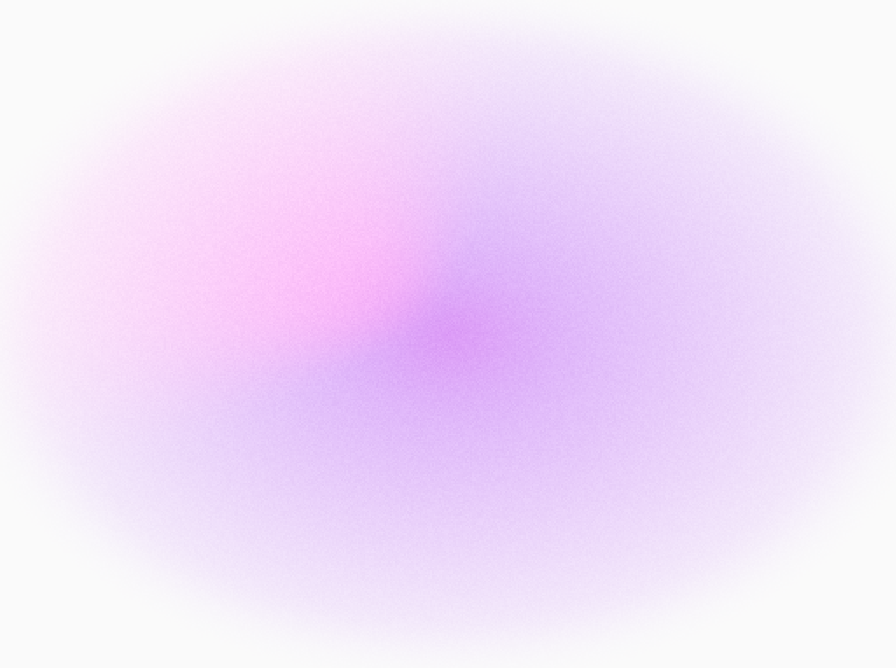
Reproduce this background procedurally as a Shadertoy shader.

```glsl
// Soft oval glow: a pink wedge turning to violet on near-white, with fine grain.
#define GLOW_CENTER vec2(0.502, 0.500)
#define GLOW_RADII vec2(0.520, 0.490)
#define PINK_ANGLE 2.52
#define WEDGE_SOFTNESS 0.13
#define FALLOFF 0.90
#define GRAIN_ROWS 382.0
#define GRAIN_AMOUNT 0.024

const vec3 PAPER = vec3(0.980, 0.980, 0.982);
const vec3 PINK = vec3(0.992, 0.655, 0.975);
const vec3 VIOLET = vec3(0.845, 0.645, 0.980);
const vec3 CORE = vec3(0.870, 0.590, 0.960);

float hash(vec2 cell) {
    vec3 q = fract(vec3(cell.xyx) * 0.1031);
    q += dot(q, q.yzx + 33.33);
    return fract((q.x + q.y) * q.z);
}

void mainImage(out vec4 fragColor, in vec2 fragCoord) {
    vec2 uv = fragCoord / iResolution.xy;
    vec2 p = (uv - GLOW_CENTER) / GLOW_RADII;
    float radius = length(p);

    // Angular blend, softened toward the middle
    vec2 pinkDirection = vec2(cos(PINK_ANGLE), sin(PINK_ANGLE));
    float facing = dot(p, pinkDirection) / sqrt(radius * radius + WEDGE_SOFTNESS * WEDGE_SOFTNESS);
    float pinkness = smoothstep(0.34, 0.96, facing);
    vec3 glow = mix(VIOLET, PINK, pinkness);
    glow = mix(glow, CORE, 0.65 * exp(-30.0 * radius * radius));

    // Nearly linear fade with a feathered rim
    float coverage = max(1.0 - FALLOFF * radius, 0.0);
    coverage *= 1.0 - smoothstep(0.86, 1.10, radius);
    vec3 color = mix(PAPER, glow, coverage);

    // Grain fades out with the glow
    vec2 cell = floor(fragCoord / iResolution.y * GRAIN_ROWS);
    float grain = hash(cell) + hash(cell + 71.0) - 1.0;
    color += grain * GRAIN_AMOUNT * sqrt(coverage) * vec3(0.8, 1.2, 0.5);

    fragColor = vec4(clamp(color, 0.0, 1.0), 1.0);
}
```
